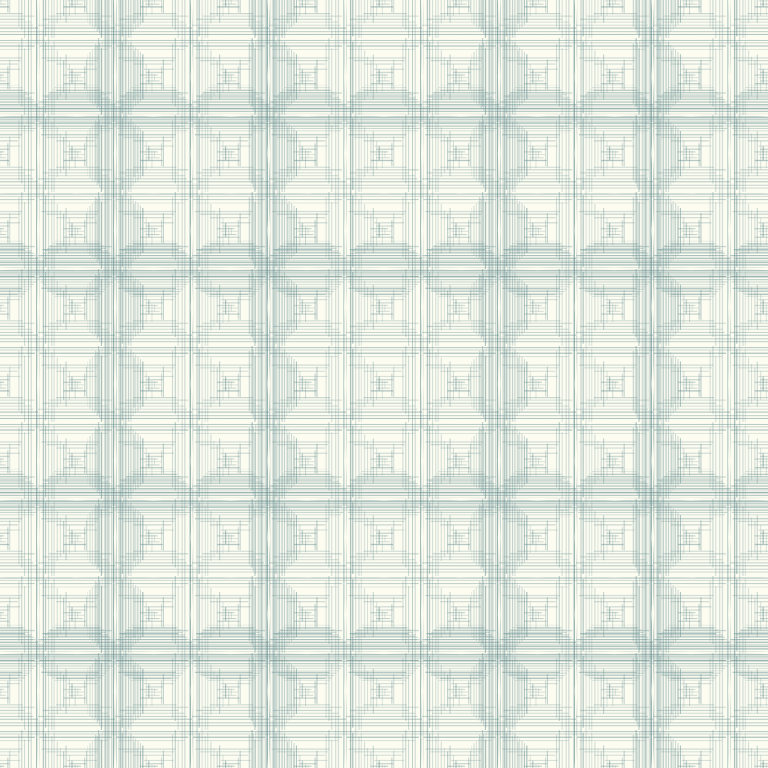
This pattern is drawn by a Shadertoy shader. Its source:

```glsl
const float CELLS = 10.0;   // motifs along each side
const float PERIOD = 5.0;   // motifs before the plaid repeats
const vec3 CREAM = vec3(0.992, 0.989, 0.945);
const vec3 TEAL = vec3(0.42, 0.575, 0.585);

float hash(float n, float seed) {
    return fract(sin(n * 12.9898 + seed * 78.233) * 4375.85);
}

// Signed distance to the nearest motif centre, in cells
float cellOffset(float p) {
    return fract(p + 0.5) - 0.5;
}

// Share of a pixel covered by a thread, also when thinner than the pixel
float coverage(float d, float halfWidth, float pixel) {
    float a = clamp(d - 0.5 * pixel, -halfWidth, halfWidth);
    float b = clamp(d + 0.5 * pixel, -halfWidth, halfWidth);
    return (b - a) / pixel;
}

// Two dark plaid stripes per period, the second one lopsided
float plaidBand(float p) {
    float q = mod(p, PERIOD);
    float s = q - 3.5;
    float first = 1.0 - smoothstep(0.32, 0.40, abs(q - 1.5));
    float second = 1.0 - smoothstep(0.80, 1.0, abs(s) / (s > 0.0 ? 0.42 : 0.25));
    return max(first, second);
}

// Ragged threads, short near the motif centre and unbroken near the border.
// Their layout repeats in every cell, their strength only in every period.
float looseThreads(float across, float along, float density, float seed, float pixel) {
    float clear = 1.0;
    float endId = mod(floor(2.0 * along), 2.0);
    for (int k = -1; k <= 1; k++) {
        float id = floor(across * density) + float(k);
        float cellKey = mod(id, density);
        float plaidKey = mod(id, density * PERIOD);
        float center = (id + 0.5 + 0.45 * (hash(cellKey, seed) - 0.5)) / density;
        float side = abs(cellOffset(center));
        float present = step(hash(cellKey, seed + 1.0), mix(0.60, 0.95, 2.0 * side));
        float overshoot = hash(cellKey + 131.0 * endId, seed + 2.0);
        float reach = 0.02 + 1.08 * side + 0.22 * overshoot * overshoot;
        float ends = clamp(0.5 + (reach - abs(cellOffset(along))) / pixel, 0.0, 1.0);
        float tone = mix(hash(cellKey, seed + 3.0), hash(plaidKey, seed + 5.0), 0.4);
        float opacity = mix(0.22, 0.68, tone * tone);
        opacity *= 0.90 + 0.20 * plaidBand(center) + 0.25 * smoothstep(0.33, 0.42, side);
        float halfWidth = mix(0.006, 0.009, hash(cellKey, seed + 4.0));
        float ink = coverage(across - center, halfWidth, pixel);
        clear *= 1.0 - ink * ends * present * opacity;
    }
    return 1.0 - clear;
}

// Fine even threads that fill the stripes with tapered lens shapes
float lensThreads(float across, float along, float density, float seed, float pixel) {
    float clear = 1.0;
    for (int k = -1; k <= 1; k++) {
        float id = floor(across * density) + float(k);
        float center = (id + 0.5) / density;
        float reach = 0.16 + 0.95 * abs(cellOffset(center));
        float ends = clamp(0.5 + (reach - abs(cellOffset(along))) / pixel, 0.0, 1.0);
        float opacity = plaidBand(center) * mix(0.18, 0.40, hash(mod(id, density), seed));
        clear *= 1.0 - coverage(across - center, 0.0065, pixel) * ends * opacity;
    }
    return 1.0 - clear;
}

// Thin pale needle left open along each cell border
float borderGap(float across, float along, float pixel) {
    float edge = 0.5 - abs(cellOffset(across));
    float needle = 0.018 * (1.0 - 3.0 * abs(cellOffset(along)));
    return clamp(0.5 + (edge - needle) / pixel, 0.0, 1.0);
}

float weave(float across, float along, float seed, float pixel) {
    float loose = looseThreads(across, along, 26.0, seed, pixel);
    float lens = lensThreads(across, along, 32.0, seed + 7.0, pixel);
    return (1.0 - (1.0 - loose) * (1.0 - lens)) * borderGap(across, along, pixel);
}

void mainImage(out vec4 fragColor, in vec2 fragCoord) {
    vec2 p = CELLS * fragCoord / iResolution.xy;
    vec2 pixel = CELLS / iResolution.xy;

    float upright = weave(p.x, p.y, 1.3, pixel.x);
    float level = weave(p.y, p.x, 14.7, pixel.y);
    float ink = 1.0 - (1.0 - upright) * (1.0 - level);

    fragColor = vec4(mix(CREAM, TEAL, ink), 1.0);
}
```
